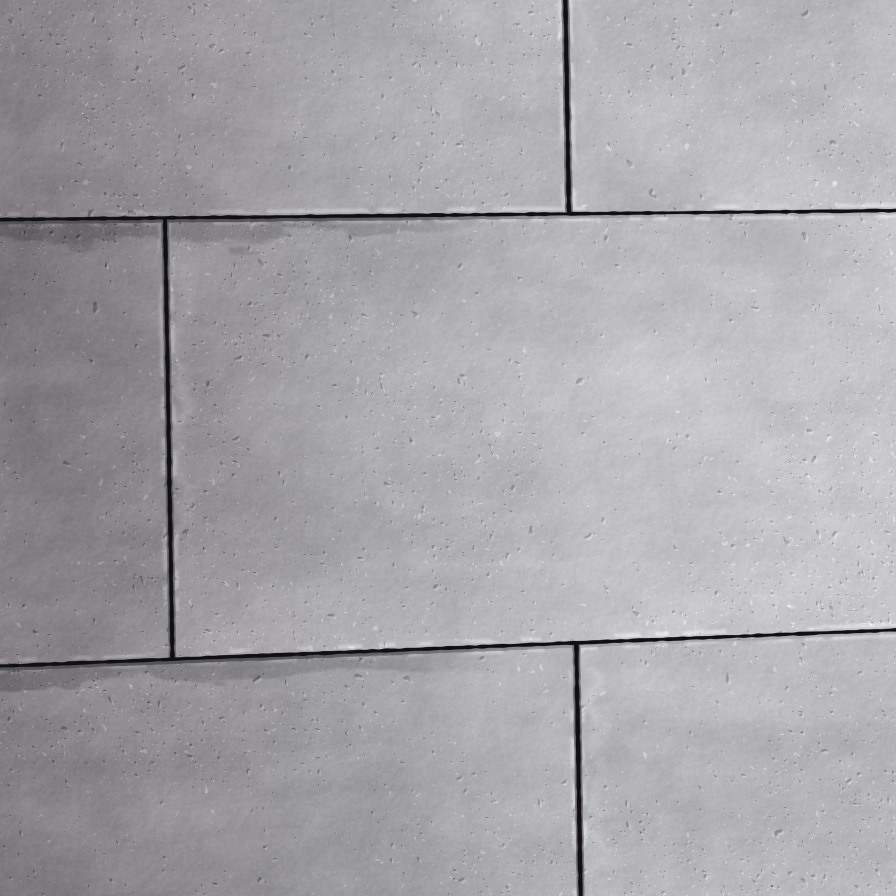
Give the GLSL for this texture, as a three.js fragment shader.

```glsl
// Large weathered grey concrete slabs in a half-offset bond with thin dark joints.
varying vec2 vUv;

float hash(vec2 p) {
  vec3 q = fract(vec3(p.xyx) * 0.1031);
  q += dot(q, q.yzx + 33.33);
  return fract((q.x + q.y) * q.z);
}

float noise(vec2 p) {
  vec2 i = floor(p), f = fract(p);
  f = f * f * (3.0 - 2.0 * f);
  return mix(mix(hash(i), hash(i + vec2(1.0, 0.0)), f.x),
             mix(hash(i + vec2(0.0, 1.0)), hash(i + vec2(1.0)), f.x), f.y);
}

float fbm(vec2 p) {
  float sum = 0.0, amp = 0.5;
  for (int i = 0; i < 5; i++) {
    sum += amp * noise(p);
    p = mat2(1.6, 1.2, -1.2, 1.6) * p + 17.3;
    amp *= 0.5;
  }
  return sum;
}

// One randomly turned, elongated fleck in some of the cells.
float flecks(vec2 uv, float scale, float density, float seed) {
  vec2 p = uv * scale, cell = floor(p);
  float rnd = hash(cell + seed);
  vec2 center = 0.3 + 0.4 * vec2(hash(cell + seed + 7.1), hash(cell + seed + 13.7));
  float angle = 6.283 * hash(cell + seed + 29.0);
  vec2 d = mat2(cos(angle), -sin(angle), sin(angle), cos(angle)) * (fract(p) - center);
  d += 0.16 * (vec2(noise(p * 5.0), noise(p * 5.0 + 40.0)) - 0.5);
  float size = mix(0.10, 0.24, hash(cell + seed + 51.0));
  return step(rnd, density) * (1.0 - smoothstep(size * 0.4, size, length(d * vec2(1.0, 2.1))));
}

void main() {
  vec2 uv = vUv;

  // Slab layout, with rows converging slightly to the right
  float rowHeight = 0.4985 - 0.0305 * uv.x;
  float v = (uv.y - 0.2565 - 0.0405 * uv.x) / rowHeight;
  float row = floor(v);
  float u = (uv.x + 0.017 * uv.y - 0.197) / 0.902 + 0.5 * mod(row, 2.0);
  vec2 slab = vec2(floor(u), row);
  vec2 local = uv + 3.7 * slab;

  // Distances to the four slab edges
  float below = fract(v) * rowHeight;
  float above = rowHeight - below;
  float left = fract(u) * 0.902;
  float right = 0.902 - left;
  float edge = min(min(below, above), min(left, right));

  // Light falls off to the left, most strongly in the lower row
  float shade = mix(0.515, 0.752, smoothstep(-0.12, 0.82, uv.x));
  float lowerRow = 1.0 - step(0.0, row);
  shade -= lowerRow * mix(0.035, 0.015, uv.x);
  shade -= 0.035 * (1.0 - smoothstep(0.0, 0.25, uv.x)) * (1.0 - lowerRow) * smoothstep(0.3, 0.7, uv.y);
  shade += 0.02 * (hash(slab + 5.0) - 0.5);

  // Cloudy mottling and horizontal streaks
  float cloud = fbm(local * vec2(5.0, 7.0));
  float streak = fbm(local * vec2(9.0, 38.0) + 2.0 * cloud);
  float mottle = fbm(local * 34.0 + 9.0);
  shade += 0.12 * (cloud - 0.48) + 0.055 * (streak - 0.48) + 0.06 * (mottle - 0.48);

  // Fine relief lit from the upper left
  vec2 toLight = vec2(-0.0016, 0.0018);
  float relief = fbm(local * 115.0) - fbm((local + toLight) * 115.0);
  shade += 0.075 * relief + 0.025 * (noise(local * 390.0) - 0.5);

  // Pits with pale lips, and pale specks, gathered in worn patches
  float worn = smoothstep(0.36, 0.64, fbm(local * 6.0 + 21.0));
  for (int i = 0; i < 4; i++) {
    float k = float(i), scale = 36.0 + 27.0 * k;
    float density = 0.04 + 0.15 * worn;
    shade -= 0.15 * flecks(local, scale, density, 11.0 * k);
    shade += 0.07 * flecks(local + toLight * 1.3, scale, density, 11.0 * k);
    shade += 0.09 * flecks(local + 0.31, scale * 1.2, density, 80.0 + 9.0 * k);
  }

  // Damp band under the upper edge and pale runs beside the left edge
  float wobble = fbm(uv * vec2(14.0, 42.0)) - 0.48;
  float damp = (1.0 - smoothstep(0.018, 0.026, above + 0.055 * wobble))
             * (1.0 - smoothstep(0.38, 0.62, uv.x));
  shade -= 0.085 * damp;
  float run = exp(-pow((left - 0.018 - 0.05 * wobble) / 0.009, 2.0));
  shade += 0.065 * run * smoothstep(0.06, 0.18, below) * noise(uv * vec2(20.0, 14.0));

  // Broken, pale rims along the edges
  float rim = smoothstep(0.003, 0.005, edge) * (1.0 - smoothstep(0.006, 0.011, edge));
  shade += 0.09 * rim * smoothstep(0.4, 0.65, noise(uv * 65.0));

  // Cool tint in the shadows
  vec3 concrete = shade * mix(vec3(1.005, 0.977, 1.012), vec3(0.996, 0.998, 1.008),
                              smoothstep(0.0, 0.55, uv.x));

  // Grey bevels below and beside the joints, then the dark gaps
  float rough = 0.0011 * (noise(uv * 130.0) - 0.5);
  float bevel = 1.0 - smoothstep(0.0045, 0.0062, above + rough);
  bevel *= mix(0.9, 0.15, smoothstep(0.25, 0.8, uv.x));
  float sideBevel = 1.0 - smoothstep(0.0035, 0.005, min(left, right) + rough);
  bevel = max(bevel, 0.65 * sideBevel);
  vec3 color = mix(concrete, vec3(0.31, 0.31, 0.34), bevel);
  float bedGap = 1.0 - smoothstep(0.0011, 0.0027, min(below, above) + rough);
  float sideGap = 1.0 - smoothstep(0.0015, 0.0031, min(left, right) + rough);
  color = mix(color, vec3(0.07, 0.06, 0.07), max(bedGap, sideGap));

  gl_FragColor = vec4(clamp(color, 0.0, 1.0), 1.0);
}
```
